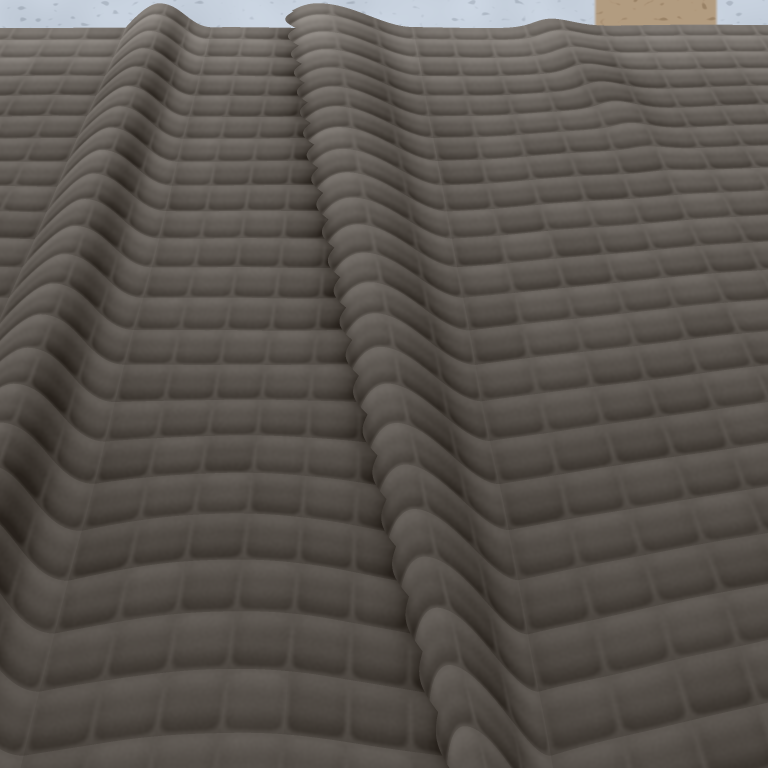
Reproduce this texture procedurally as a Shadertoy shader.

```glsl
#define HORIZON 0.036
#define VANISH 0.925
#define ROW_SCALE 42.0
#define FOLD_HEIGHT 0.037
#define CREST 0.28
#define SEAM_START 0.82
#define BASE_TONE 0.325
#define SAMPLES 3
#define WINDOW_COLOR vec3(0.78, 0.82, 0.87)
#define POST_COLOR vec3(0.70, 0.61, 0.50)
#define FABRIC_TINT vec3(0.022, 0.0, -0.022)

const float PI = 3.14159265;

vec2 hash2(vec2 p) {
    p = vec2(dot(p, vec2(127.1, 311.7)), dot(p, vec2(269.5, 183.3)));
    return fract(sin(p) * 43758.5) * 2.0 - 1.0;
}

float gradientNoise(vec2 p) {
    vec2 i = floor(p), f = fract(p);
    vec2 w = f * f * (3.0 - 2.0 * f), o = vec2(0.0, 1.0);
    float low = mix(dot(hash2(i), f), dot(hash2(i + o.yx), f - o.yx), w.x);
    float high = mix(dot(hash2(i + o), f - o), dot(hash2(i + 1.0), f - 1.0), w.x);
    return mix(low, high, w.y);
}

// Height across a fold: t runs from its left edge (0) to its valley (1)
float foldProfile(float t, float leftDrop) {
    float rise = 1.0 - t / CREST;
    return t < CREST ? 1.0 - leftDrop * rise * rise
                     : 0.5 + 0.5 * cos(PI * (t - CREST) / (1.0 - CREST));
}

float foldColumns(float t) {
    return 3.0 * t * (0.8 + 0.2 * t);
}

float bell(float x, float center, float width) {
    float k = (x - center) / width;
    return exp(-k * k);
}

// Puffed square: lit far edge, shaded near edge, pale sunken seam
float pillowTone(vec2 cell) {
    vec2 q = fract(cell) * 2.0 - 1.0;
    vec2 a = abs(q);
    float tone = BASE_TONE + 0.015 * hash2(floor(cell)).x;
    tone += 0.055 * smoothstep(0.1, 0.85, q.y) - 0.085 * smoothstep(0.1, 0.92, -q.y);
    tone -= 0.018 * smoothstep(0.4, 0.95, a.x);
    float edge = pow(pow(a.x, 6.0) + pow(a.y, 6.0), 1.0 / 6.0);
    return mix(tone, BASE_TONE + 0.035, 0.65 * smoothstep(SEAM_START, 1.02, edge));
}

vec3 windowStrip(vec2 d) {
    float post = smoothstep(0.772, 0.778, d.x) * smoothstep(0.936, 0.930, d.x);
    float specks = smoothstep(0.22, 0.45, gradientNoise(d * vec2(90.0, 140.0)));
    vec3 color = WINDOW_COLOR + 0.08 * gradientNoise(d * 14.0);
    return mix(color, POST_COLOR, post) - 0.10 * specks;
}

// d: x to the right, y downward from the far edge
vec3 scene(vec2 d) {
    vec2 g = d + 0.004 * vec2(gradientNoise(d * 7.0), gradientNoise(d * 7.0 + 31.0));
    float x = g.x, y = g.y, depth = y + VANISH;
    float amp = FOLD_HEIGHT * depth * depth;

    // Edges of the two folds
    float leftFold = 0.178 - 0.43 * y, leftValley = 0.2865 - 0.26 * y;
    float rightFold = 0.368 + 0.15 * y + 0.06 * y * y, rightValley = 0.530 + 0.19 * y;
    float edgeRow = ROW_SCALE / (depth + 0.45 * amp);
    float scallop = rightFold + 0.012 * (1.0 - abs(sin(PI * edgeRow)));

    // Column number, lift and shade of each strip of the blanket
    float column, lift = 0.0, shade = 0.0;
    if (x > rightValley) {
        float away = x - rightValley;
        column = away / (0.0515 * depth);
        lift = 0.26 * away * y;
        lift += 0.011 * bell(x, 0.70 + 0.75 * y, 0.035) * smoothstep(0.28, 0.10, y);
        shade = -0.025 * exp(-away / 0.03);
        shade -= 0.03 * bell(x, 0.735 + 0.75 * y, 0.025) * smoothstep(0.28, 0.10, y);
    } else if (x > scallop) {
        float t = (x - rightFold) / (rightValley - rightFold);
        column = foldColumns(t) + 20.0;
        lift = amp * foldProfile(t, 0.55);
        shade = 0.03 * bell(t, 0.25, 0.18) - 0.07 * bell(t, 0.66, 0.2);
        shade -= 0.07 * smoothstep(0.14, 0.0, t);
    } else if (x > leftValley) {
        column = (x - leftValley) / (0.044 * depth) + 40.0;
        float across = (x - leftValley) / (rightFold - leftValley);
        lift = 0.03 * sin(PI * across) * smoothstep(0.45, 0.80, y);
        shade = -0.13 * exp(-(scallop - x) / 0.018) - 0.02 * smoothstep(0.25, 0.0, across);
    } else if (x > leftFold) {
        float t = (x - leftFold) / (leftValley - leftFold);
        column = foldColumns(t) + 60.0;
        lift = amp * foldProfile(t, 1.0);
        shade = 0.03 * bell(t, 0.25, 0.16) - 0.11 * bell(t, 0.58, 0.17);
    } else {
        column = (x - leftFold) / (0.05 * depth) + 80.0;
        shade = -0.03 * exp((x - leftFold) / 0.03);
    }

    float ground = y + lift;
    if (ground < HORIZON) return windowStrip(d);

    float row = ROW_SCALE / (ground + VANISH);
    float tone = pillowTone(vec2(column, row)) + shade;
    tone *= mix(1.17, 0.92, smoothstep(0.0, 0.75, y));
    tone += 0.09 * smoothstep(0.10, 0.0, ground - HORIZON);
    tone += 0.012 * gradientNoise(d * 25.0) + 0.012 * gradientNoise(d * 190.0);
    return vec3(max(tone, 0.13)) + FABRIC_TINT;
}

void mainImage(out vec4 fragColor, in vec2 fragCoord) {
    // Average a small grid of samples for smooth edges
    vec3 sum = vec3(0.0);
    for (int i = 0; i < SAMPLES * SAMPLES; i++) {
        vec2 offset = (vec2(i % SAMPLES, i / SAMPLES) + 0.5) / float(SAMPLES) - 0.5;
        vec2 p = (fragCoord + offset) / iResolution.xy;
        sum += scene(vec2(p.x, 1.0 - p.y));
    }
    fragColor = vec4(sum / float(SAMPLES * SAMPLES), 1.0);
}
```
